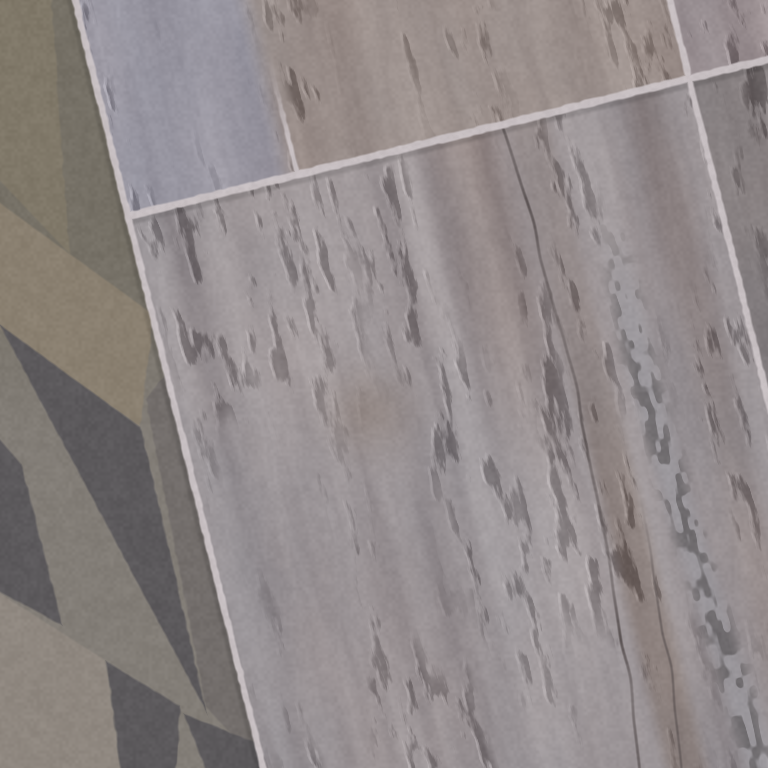
Reproduce this texture procedurally as a Shadertoy shader.

```glsl
float hash(vec2 p) {
    vec3 q = fract(p.xyx * vec3(0.1031, 0.1030, 0.0973));
    q += dot(q, q.yzx + 33.33);
    return fract((q.x + q.y) * q.z);
}

float noise(vec2 p) {
    vec2 i = floor(p), f = fract(p);
    f = f * f * (3.0 - 2.0 * f);
    return mix(mix(hash(i), hash(i + vec2(1, 0)), f.x),
               mix(hash(i + vec2(0, 1)), hash(i + vec2(1, 1)), f.x), f.y);
}

float fbm(vec2 p) {
    float sum = 0.0, amp = 0.5;
    for (int i = 0; i < 4; i++) {
        sum += amp * noise(p);
        p = p * 2.03 + 17.3;
        amp *= 0.5;
    }
    return sum / 0.9375;
}

// Soft coverage of a band centred on zero
float band(float d, float halfWidth, float soft) {
    return 1.0 - smoothstep(halfWidth - soft, halfWidth + soft, abs(d));
}

float edge(vec2 p, vec2 a, vec2 b) {
    vec2 d = normalize(b - a);
    return dot(p - a, vec2(d.y, -d.x));
}

// Convex shard, corners in clockwise order
float shard(vec2 p, vec2 a, vec2 b, vec2 c, vec2 d) {
    float dist = max(max(edge(p, a, b), edge(p, b, c)), max(edge(p, c, d), edge(p, d, a)));
    return 1.0 - smoothstep(-0.002, 0.002, dist);
}

vec3 mosaic(vec2 p) {
    vec3 col = mix(vec3(0.46, 0.44, 0.40), vec3(0.51, 0.49, 0.465), smoothstep(0.3, 0.6, p.y));
    col = mix(col, vec3(0.50, 0.47, 0.41),
              shard(p, vec2(-0.1, -0.1), vec2(0.06, -0.1), vec2(0.09, 0.33), vec2(-0.1, 0.13)));
    col = mix(col, vec3(0.54, 0.50, 0.44),
              shard(p, vec2(-0.02, 0.25), vec2(0.2, 0.41), vec2(0.182, 0.555), vec2(-0.02, 0.415)));
    col = mix(col, vec3(0.45, 0.43, 0.42),
              shard(p, vec2(0.19, 0.52), vec2(0.22, 0.48), vec2(0.36, 1.02), vec2(0.268, 0.92)));
    col = mix(col, vec3(0.56, 0.53, 0.50),
              shard(p, vec2(-0.02, 0.76), vec2(0.137, 0.86), vec2(0.16, 1.02), vec2(-0.02, 1.02)));
    float dark = shard(p, vec2(0.0, 0.423), vec2(0.183, 0.557), vec2(0.212, 0.68), vec2(0.268, 0.925));
    dark = max(dark, shard(p, vec2(-0.02, 0.55), vec2(0.028, 0.605), vec2(0.081, 0.814), vec2(-0.02, 0.76)));
    dark = max(dark, shard(p, vec2(0.139, 0.862), vec2(0.235, 0.92), vec2(0.228, 1.02), vec2(0.16, 1.02)));
    dark = max(dark, shard(p, vec2(0.24, 0.93), vec2(0.336, 0.968), vec2(0.345, 1.02), vec2(0.275, 1.02)));
    return mix(col, vec3(0.36, 0.35, 0.36), dark);
}

// Veined plank surface: t.x runs across the grain, t.y along it
vec3 stone(vec2 t) {
    float upper = 1.0 - smoothstep(0.311, 0.315, t.y);
    float next = smoothstep(0.845, 0.849, t.x);
    vec2 g = t + vec2(0.012 * (fbm(t * vec2(9, 6)) - 0.5), 0.0);
    g += upper * vec2(3.7, 1.9) + next * vec2(5.1, 2.3);

    // Tint of each plank and its broad stripes
    vec3 col = vec3(0.605, 0.58, 0.59);
    vec3 top = mix(vec3(0.62, 0.61, 0.65), vec3(0.60, 0.555, 0.54), smoothstep(0.29, 0.33, t.x));
    col = mix(col, top, upper);
    col = mix(col, mix(vec3(0.52, 0.495, 0.50), vec3(0.61, 0.57, 0.58), upper), next);
    float lower = (1.0 - upper) * (1.0 - next);
    float low = smoothstep(0.5, 0.85, t.y);
    col = mix(col, vec3(0.55, 0.505, 0.49), lower * band(t.x - 0.63, 0.025, 0.012) * (0.35 + 0.5 * low));
    col = mix(col, vec3(0.57, 0.525, 0.52), lower * band(t.x - 0.545, 0.04, 0.04) * (1.0 - low));
    col = mix(col, vec3(0.53, 0.49, 0.49), lower * band(t.x - 0.785, 0.025, 0.02) * 0.8);
    col = mix(col, vec3(0.56, 0.52, 0.51), lower * exp(-400.0 * dot(t - vec2(0.34, 0.635), t - vec2(0.34, 0.635))));

    // Grain and pits with a pale rim
    float streak = fbm(g * vec2(26, 2.2));
    col += (streak - 0.5) * vec3(0.16, 0.165, 0.16);
    col += (fbm(g * vec2(9, 4) + 40.0) - 0.5) * vec3(0.07, 0.05, 0.035);
    float worn = smoothstep(0.42, 0.65, fbm(g * vec2(14, 2.5) + 9.0));
    float pit = fbm(g * vec2(85, 20));
    float rim = fbm((g + vec2(0.004, 0.003)) * vec2(85, 20));
    col -= 0.15 * worn * smoothstep(0.58, 0.72, pit);
    col += 0.08 * worn * smoothstep(0.58, 0.72, rim) * (1.0 - smoothstep(0.5, 0.62, pit));

    // Chipped grey vein
    float vein = lower * band(t.x - 0.70 - 0.06 * (t.y - 0.8) * low, 0.018, 0.014) * smoothstep(0.4, 0.65, t.y);
    float chip = noise(g * vec2(130, 65) + 5.0);
    col = mix(col, mix(vec3(0.61, 0.60, 0.62), vec3(0.40, 0.39, 0.40), smoothstep(0.5, 0.7, chip)), vein * 0.8);

    // Long cracks
    float path = 0.607 - 0.12 * (t.y - 0.62) * (t.y - 0.62) + 0.006 * (noise(vec2(t.y * 18.0, 3.0)) - 0.5);
    float crack = band(t.x - path, 0.0018, 0.0015) * (0.45 + 0.5 * noise(vec2(t.y * 14.0, 8.0)));
    float side = band(t.x - path - 0.055, 0.0015, 0.0015) * smoothstep(0.8, 1.0, t.y) * 0.6;
    return mix(col, vec3(0.34, 0.31, 0.31), lower * max(crack, side));
}

void mainImage(out vec4 fragColor, in vec2 fragCoord) {
    vec2 p = fragCoord / iResolution.xy;
    p.y = 1.0 - p.y;
    float aa = 0.8 / iResolution.y + 0.0008;

    // Tile frame, tilted with the floor
    vec2 t = vec2(dot(p, vec2(0.971, -0.238)), dot(p, vec2(0.238, 0.971)));
    float inside = smoothstep(0.095 - aa, 0.095 + aa, t.x);
    vec3 col = mix(mosaic(p + 0.003 * (noise(p * 110.0) - 0.5)), stone(t), inside);

    // Grout with slightly ragged edges
    float ragged = 0.0016 * (noise(t * 120.0) - 0.5);
    float grout = band(t.x - 0.095, 0.0042 + ragged, aa);
    grout = max(grout, band(t.x - 0.847, 0.0042 + ragged, aa));
    grout = max(grout, inside * band(t.y - 0.313, 0.005 + ragged, aa));
    float joint = band(t.x - 0.322, 0.003 + ragged, aa) * (1.0 - smoothstep(0.31, 0.314, t.y));
    grout = max(grout, joint * smoothstep(0.15, 0.28, t.y));
    float shade = inside * band(t.y - 0.321, 0.004, 0.003) + band(t.x - 0.088, 0.003, 0.003);
    col = mix(col * (1.0 - 0.12 * shade), vec3(0.79, 0.76, 0.77), grout * 0.95);

    // Fine surface mottling
    col += 0.03 * (noise(p * 240.0) - 0.5) + 0.02 * (noise(p * 90.0) - 0.5);
    fragColor = vec4(clamp(col, 0.0, 1.0), 1.0);
}
```
